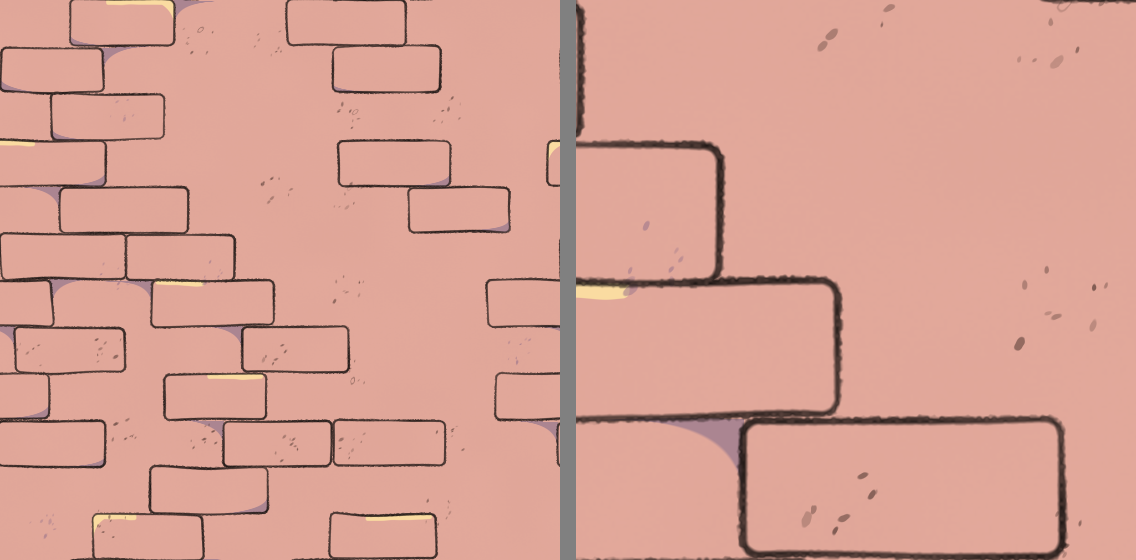
Left: the whole. Right: its middle third, enlarged.
This texture is drawn by a WebGL 2 fragment shader. Its source:

```glsl
#version 300 es
precision highp float;
uniform vec2 u_resolution;
out vec4 fragColor;

const float TAU = 6.28319;
const vec2 GRID = vec2(5.0, 12.0);

float hash(vec2 p) {
    return fract(sin(dot(p, vec2(127.1, 311.7))) * 43758.55);
}

float noise(vec2 p) {
    vec2 i = floor(p), f = fract(p);
    f = f * f * (3.0 - 2.0 * f);
    return mix(mix(hash(i), hash(i + vec2(1, 0)), f.x),
               mix(hash(i + vec2(0, 1)), hash(i + vec2(1, 1)), f.x), f.y);
}

// Running bond: every other course slides by half a brick
float courseShift(float row) {
    row = mod(row, GRID.y);
    return 0.5 * mod(row, 2.0) + 0.35 * (hash(vec2(row, 3.7)) - 0.5);
}

// Horizontal position of the joint to the left of a brick
float jointX(vec2 cell) {
    float jitter = 0.18 * (hash(mod(cell, GRID) + 19.3) - 0.5);
    return (cell.x + courseShift(cell.y) + jitter) / GRID.x;
}

// Bricks show through the plaster in loose clusters
bool isExposed(vec2 cell) {
    vec2 id = mod(cell, GRID);
    vec2 c = (id + vec2(0.5 + courseShift(id.y), 0.5)) / GRID;
    float density = 0.365 + 0.2 * cos(TAU * c.x) * cos(TAU * (c.y - 0.6))
                  + 0.09 * cos(2.0 * TAU * c.x);
    return fract(0.618 * id.x + hash(vec2(id.y, 8.1))) < density;
}

// Concave wedge filling the corner at the origin of a quadrant
float wedge(vec2 q, vec2 size) {
    vec2 u = sqrt(max(q / size, 0.0));
    return smoothstep(0.0, 0.06, 1.0 - u.x - u.y) * step(-0.001, min(q.x, q.y));
}

float roundBox(vec2 q, vec2 halfSize, float r) {
    vec2 d = abs(q) - halfSize + r;
    return length(max(d, 0.0)) + min(max(d.x, d.y), 0.0) - r;
}

// Clusters of chips and pebbles: x = strength, y = tint choice
vec2 chips(vec2 p, float px) {
    vec2 cell = floor(p * 7.0), id = mod(cell, 7.0);
    if (hash(id + 41.0) > 0.46) return vec2(0);
    vec2 center = (cell + 0.35 + 0.3 * vec2(hash(id + 5.1), hash(id + 6.2))) / 7.0;
    float ink = 0.0;
    for (int i = 0; i < 8; i++) {
        vec2 k = id + float(i) * vec2(1.73, 2.91);
        vec2 spread = vec2(hash(k + 1.1), hash(k + 2.2)) - 0.5;
        vec2 q = p - center - spread * vec2(0.055, 0.05);
        float a = 0.9 + 1.3 * (hash(k + 3.3) - 0.5);
        q = mat2(cos(a), -sin(a), sin(a), cos(a)) * q;
        float size = 0.0011 + 0.0024 * pow(hash(k + 4.4), 3.0);
        float d = length(q * vec2(0.6, 1.15)) - size + 0.0008 * (noise(p * 400.0) - 0.5);
        if (size > 0.0031) d = abs(d) - 0.0005;
        float strength = 0.25 + 0.55 * hash(k + 7.7);
        ink = max(ink, strength * (1.0 - smoothstep(-px, px, d)));
    }
    return vec2(ink, hash(id + 77.0));
}

void main() {
    vec2 p = gl_FragCoord.xy / u_resolution.y;
    float px = 0.8 / u_resolution.y;
    float grain = noise(p * 450.0) - 0.5;
    float outerShade = 0.0, innerShade = 0.0, light = 0.0, ink = 0.0, covered = 0.0;

    for (int j = -1; j <= 1; j++)
    for (int i = -1; i <= 1; i++) {
        float row = floor(p.y * GRID.y) + float(j);
        vec2 cell = vec2(floor(p.x * GRID.x - courseShift(row)) + float(i), row);
        if (!isExposed(cell)) continue;
        vec2 id = mod(cell, GRID);
        float left = jointX(cell), right = jointX(cell + vec2(1, 0));
        vec2 halfSize = vec2(0.5 * (right - left), 0.5 / GRID.y) - 0.001;
        vec2 center = vec2(0.5 * (left + right), (row + 0.5) / GRID.y);

        // Hand-drawn outline
        vec2 wobble = vec2(noise(p * 11.0 + id * 7.3), noise(p * 11.0 + id * 5.9 + 30.0)) - 0.5;
        vec2 q = p - center + 0.007 * wobble;
        float d = roundBox(q, halfSize, 0.010);
        float inside = 1.0 - smoothstep(-px, px, d);
        float pressure = noise(p * 24.0 + id * 3.1);
        float stroke = abs(d + 0.0006 * grain) - mix(0.0014, 0.0023, pressure) + 0.0012 * grain;
        ink = max(ink, (0.70 + 0.24 * pressure) * (1.0 - smoothstep(-0.0012, 0.0015, stroke)));
        covered = max(covered, inside);

        // Shade in the crook beside the brick, below the course above
        float side = hash(id + 12.0) < 0.5 ? -1.0 : 1.0;
        vec2 crook = center + vec2(side * (halfSize.x + 0.035), 1.0 / GRID.y);
        vec2 above = vec2(floor(crook.x * GRID.x - courseShift(row + 1.0)), row + 1.0);
        if (isExposed(above) && hash(id + 15.0) < 0.7)
            outerShade = max(outerShade, wedge(vec2(side * q.x - halfSize.x, halfSize.y - q.y),
                                               vec2(0.085, 0.05)));

        // Shade inside a lower corner
        float depth = mix(0.016, 0.045, hash(id + 23.0));
        if (hash(id + 31.0) < 0.33)
            innerShade = max(innerShade, inside * wedge(halfSize + q * vec2(side, 1.0),
                                                        vec2(0.12, depth)));

        // Lit upper edge, sometimes running into a corner
        if (hash(id + 52.0) < 0.55) {
            float reach = mix(0.035, 0.06, hash(id + 61.0));
            vec2 s = q - vec2(side * (halfSize.x - reach - 0.006), halfSize.y - 0.004);
            float strip = roundBox(s, vec2(reach, 0.0042 + 0.003 * noise(p * 60.0)), 0.004);
            float glow = 1.0 - smoothstep(-px, px, strip);
            if (hash(id + 67.0) < 0.55)
                glow = max(glow, wedge(halfSize - q * vec2(side, 1.0), vec2(0.07, 0.055)));
            light = max(light, glow * inside);
        }
    }

    // Layers from plaster to ink
    vec3 color = vec3(0.882, 0.655, 0.602) + 0.008 * (noise(p * 14.0) - 0.5) + 0.004 * grain;
    color = mix(color, vec3(0.67, 0.52, 0.57), max(outerShade * (1.0 - covered), innerShade));
    color = mix(color, vec3(0.98, 0.86, 0.63), light);
    vec2 chip = chips(p, px);
    vec3 chipTint = chip.y < 0.25 ? vec3(0.64, 0.48, 0.55) : vec3(0.40, 0.28, 0.25);
    color = mix(color, chipTint, chip.x);
    color = mix(color, vec3(0.12, 0.09, 0.08), ink * (0.97 + 0.25 * grain));
    fragColor = vec4(color, 1.0);
}
```
